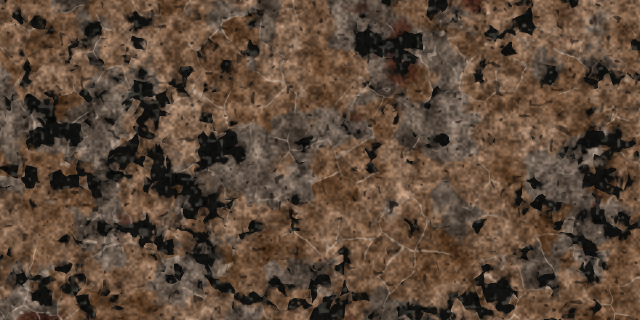
Give the GLSL for this texture, as a WebGL 2 fragment shader.

```glsl
#version 300 es
precision highp float;

uniform vec2 u_resolution;
out vec4 fragColor;

// Colours
const vec3 FELDSPAR_DARK = vec3(0.345, 0.232, 0.143);
const vec3 FELDSPAR_PALE = vec3(0.545, 0.435, 0.350);
const vec3 QUARTZ_DARK = vec3(0.245, 0.210, 0.180);
const vec3 QUARTZ_PALE = vec3(0.485, 0.430, 0.385);
const vec3 MICA = vec3(0.050, 0.052, 0.047);
const vec3 MICA_GLINT = vec3(0.200, 0.195, 0.175);
const vec3 RUST = vec3(0.250, 0.115, 0.075);
const vec3 FLECK = vec3(0.620, 0.550, 0.490);

// Frequencies, per canvas height
const float CLUSTER_FREQ = 3.2;
const float FELDSPAR_FREQ = 9.0;
const float QUARTZ_FREQ = 6.5;
const float MICA_FREQ = 14.0;
const float MICA_CELL_FREQ = 29.0;
const float GRAIN_FREQ = 120.0;

// Coverage thresholds and strengths
const float QUARTZ_LEVEL = 0.085;
const float MICA_LEVEL = 0.215;
const float WARP = 0.035;
const float GRAIN = 0.50;
const int SAMPLES = 2;

vec2 hash2(vec2 cell) {
    uvec2 q = uvec2(ivec2(cell)) * uvec2(1597u, 3812u) + uvec2(7919u, 977u);
    uint n = (q.x ^ (q.y << 11)) * 74773u;
    n = (n ^ (n >> 15)) * 48271u;
    n ^= n >> 13;
    n *= 69621u;
    n ^= n >> 16;
    return vec2(n & 65535u, n >> 16) / 65535.0;
}

float noise(vec2 p) {
    vec2 i = floor(p), f = fract(p);
    f = f * f * (3.0 - 2.0 * f);
    float low = mix(hash2(i).x, hash2(i + vec2(1, 0)).x, f.x);
    float high = mix(hash2(i + vec2(0, 1)).x, hash2(i + vec2(1, 1)).x, f.x);
    return mix(low, high, f.y);
}

// Layered noise centred on zero
float fbm(vec2 p, int octaves) {
    float sum = 0.0, amp = 0.52;
    for (int i = 0; i < octaves; i++) {
        sum += amp * (noise(p) - 0.5);
        p = mat2(1.6, 1.2, -1.2, 1.6) * p + 17.3;
        amp *= 0.5;
    }
    return sum;
}

// Random value of the nearest crystal, and gap to its boundary
vec2 crystal(vec2 p) {
    vec2 base = floor(p);
    float nearest = 9.0, second = 9.0, id = 0.0;
    for (int y = -1; y <= 1; y++)
    for (int x = -1; x <= 1; x++) {
        vec2 cell = base + vec2(x, y);
        float d = length(cell + hash2(cell) - p);
        if (d < nearest) {
            second = nearest;
            nearest = d;
            id = hash2(cell + 371.0).y;
        } else {
            second = min(second, d);
        }
    }
    return vec2(id, second - nearest);
}

vec3 granite(vec2 p) {
    vec2 w = p + WARP * vec2(fbm(p * 19.0, 3), fbm(p * 19.0 + 53.0, 3));
    float cluster = fbm(p * CLUSTER_FREQ + 5.0, 3);
    float mottle = fbm(p * 36.0 + 61.0, 3);
    float fine = noise(p * GRAIN_FREQ) - 0.5;
    vec2 big = crystal(w * vec2(1.1, 0.95) * FELDSPAR_FREQ);
    vec2 small = crystal(w * MICA_CELL_FREQ + 40.0);

    // Feldspar ground
    float tone = 0.5 + 1.2 * fbm(w * 7.0 + 23.0, 4) + 0.45 * (big.x - 0.5) + mottle;
    vec3 col = mix(FELDSPAR_DARK, FELDSPAR_PALE, clamp(tone, -0.25, 1.25));

    // Grey quartz patches
    float quartzField = 0.6 * cluster + fbm(w * QUARTZ_FREQ + 81.0, 5) + 0.2 * (big.x - 0.5);
    float quartz = smoothstep(-0.04, 0.04, quartzField - QUARTZ_LEVEL);
    float cloud = 0.5 + 1.5 * fbm(w * 11.0 + 37.0, 4) + 0.8 * mottle;
    col = mix(col, mix(QUARTZ_DARK, QUARTZ_PALE, clamp(cloud, 0.0, 1.2)), 0.9 * quartz);

    // Rust stains
    float stain = fbm(w * 8.0 + 131.0, 4) + 0.25 * cluster;
    col = mix(col, RUST, 0.75 * smoothstep(0.25, 0.36, stain));

    // Pale flecks along crystal boundaries
    float rim = 1.0 - smoothstep(0.015, 0.06, big.y);
    float broken = smoothstep(0.52, 0.75, noise(p * 13.0 + 9.0));
    float chip = smoothstep(0.80, 0.92, noise(w * 47.0 + 3.0)) * smoothstep(0.0, 0.15, cluster);
    col = mix(col, FLECK, 0.65 * max(rim * broken, chip));

    // Black mica with a shaded margin
    float micaField = 0.65 * cluster + fbm(w * MICA_FREQ + 11.0, 4) + 0.3 * (small.x - 0.5);
    col *= 1.0 - 0.28 * smoothstep(0.06, MICA_LEVEL, micaField);
    float glint = smoothstep(0.62, 0.9, noise(p * 75.0 + 29.0));
    float mica = smoothstep(-0.03, 0.03, micaField - MICA_LEVEL);
    col = mix(col, mix(MICA, MICA_GLINT, glint), 0.96 * mica);

    // Dark pepper and fine grain
    col *= 1.0 - 0.5 * smoothstep(0.84, 0.95, noise(w * 58.0 + 71.0));
    return col * (1.0 + GRAIN * fine + 0.6 * mottle);
}

void main() {
    vec3 sum = vec3(0.0);
    for (int y = 0; y < SAMPLES; y++)
    for (int x = 0; x < SAMPLES; x++) {
        vec2 offset = (vec2(x, y) + 0.5) / float(SAMPLES) - 0.5;
        sum += granite((gl_FragCoord.xy + offset) / u_resolution.y);
    }
    fragColor = vec4(sum / float(SAMPLES * SAMPLES), 1.0);
}
```
